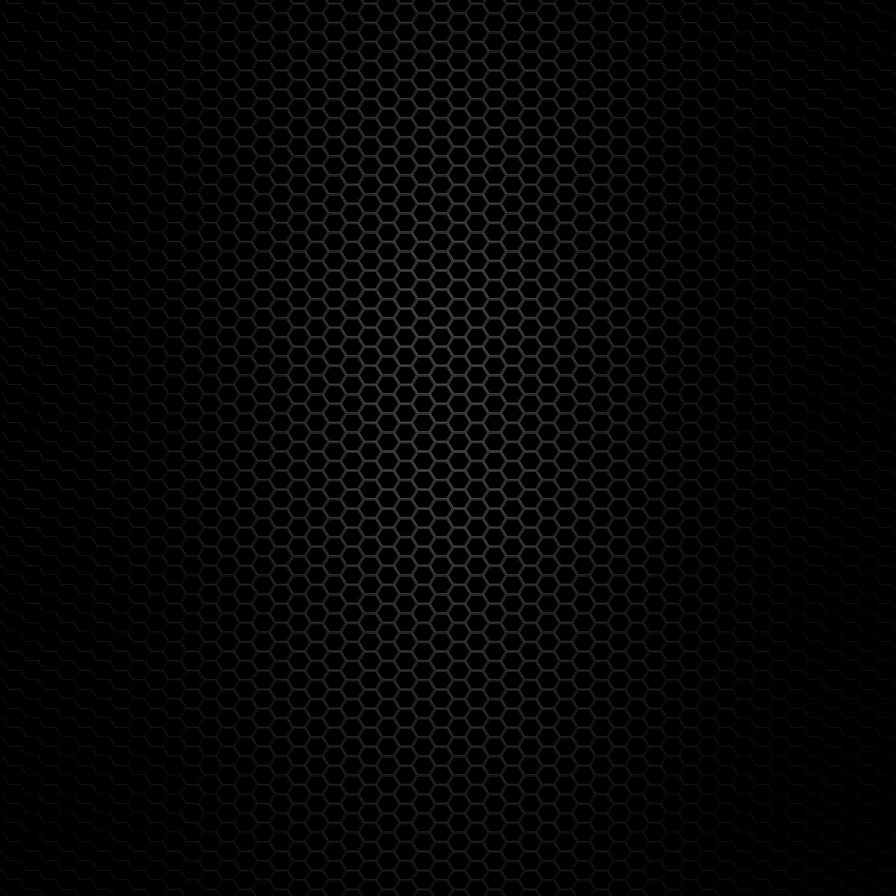
Write a Shadertoy shader that draws this pattern.

```glsl
// Dark honeycomb grille of thin metal rims, lit by a tall soft glow.

// Offset from the nearest cell centre; cells are flat-topped and one unit high.
vec2 hexOffset(vec2 p) {
    vec2 period = vec2(1.7320508, 1.0);
    vec2 a = mod(p + 0.5 * period, period) - 0.5 * period;
    vec2 b = mod(p, period) - 0.5 * period;
    return dot(a, a) < dot(b, b) ? a : b;
}

// Antialiased band from a cell side inwards.
float band(float dist, float width, float blur) {
    return 1.0 - smoothstep(width - blur, width + blur, dist);
}

void mainImage(out vec4 fragColor, in vec2 fragCoord) {
    vec2 uv = fragCoord / iResolution.xy;

    // Slightly flattened hexagon grid
    vec2 cellSize = vec2(0.02293, 0.02126);
    vec2 cell = hexOffset((uv - vec2(0.3733, 0.6449)) / cellSize);
    float blur = 0.5 / (iResolution.y * cellSize.y);

    // Distance to the closest side, and to the two lit sides
    vec2 q = abs(cell);
    float side = 0.5 - max(q.y, dot(q, vec2(0.866, 0.5)));
    float litSide = 0.5 - max(-cell.y, dot(cell, vec2(-0.866, -0.5)));

    float rim = band(side, 0.075, blur);
    float groove = band(side, 0.015, blur);
    float highlight = band(litSide, 0.045, blur);

    // Tall glow, a little above the middle
    vec2 fromGlow = uv - vec2(0.495, 0.57);
    float glow = exp(-dot(fromGlow * fromGlow, vec2(18.0, 4.0)));

    // Faint edge light, stronger towards the upper left
    float edgeLight = 0.055 + 0.04 * uv.y - 0.025 * uv.x;

    float light = rim * glow * (0.21 - 0.03 * groove);
    light += highlight * (edgeLight + 0.02 * glow);
    fragColor = vec4(light * vec3(1.0, 0.985, 1.0), 1.0);
}
```
